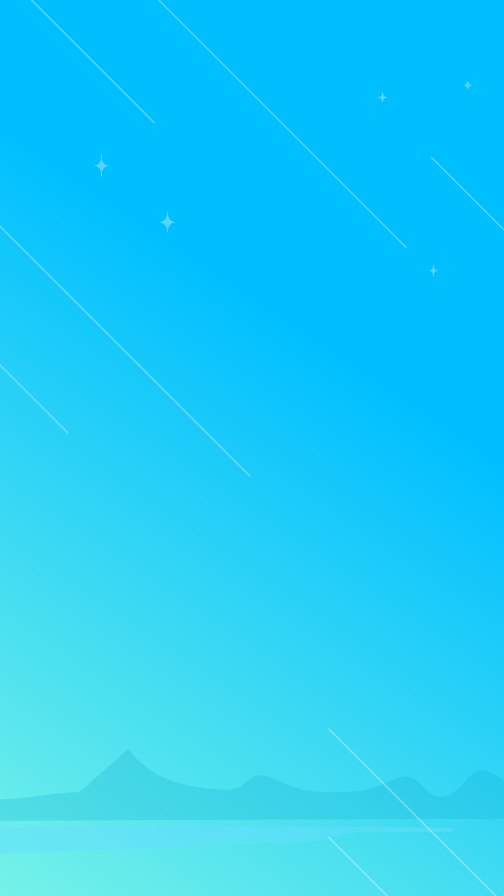
Give the GLSL for this background, as a Shadertoy shader.

```glsl
// Soft coverage of a signed distance, one pixel wide
float cover(float d, float px) {
    return clamp(0.5 - d / px, 0.0, 1.0);
}

// Rounded hill with separate left and right widths
float hill(float x, float centre, float leftW, float rightW) {
    float d = (x - centre) / (x < centre ? leftW : rightW);
    return exp(-d * d);
}

// Height of the mountain ridge above the shore
float ridge(float x) {
    float d = x - 110.0;
    float peak = d < 0.0 ? max(0.0, 1.0 + d / 42.0) : exp(-d / 28.0);
    return 18.0 + 6.0 * smoothstep(0.0, 70.0, x) + 37.0 * peak
        + 14.0 * hill(x, 222.0, 14.0, 27.0)
        + 14.0 * hill(x, 351.0, 27.0, 15.0)
        + 25.0 * hill(x, 412.0, 19.0, 30.0)
        - 6.0 * smoothstep(340.0, 385.0, x);
}

// Slanted falling line: start.xy and its horizontal extent
float streak(vec2 p, vec3 s, float px) {
    vec2 q = p - s.xy;
    float along = clamp((q.x - q.y) * 0.5, 0.0, s.z);
    return cover(length(q - along * vec2(1.0, -1.0)) - 0.65, px);
}

// Four-pointed star with concave sides
float sparkle(vec2 p, vec3 s, float px) {
    vec2 q = abs(p - s.xy) / vec2(0.78, 1.0);
    float reach = sqrt(q.x) + sqrt(q.y);
    return cover((reach * reach - s.z) * 0.5, px);
}

void mainImage(out vec4 fragColor, in vec2 fragCoord) {
    // The canvas is 768 units high
    float px = 768.0 / iResolution.y;
    vec2 p = fragCoord * px;

    // Diagonal sky gradient
    float t = dot(p - vec2(0.0, 658.0), vec2(-0.557, -0.83)) / 546.0;
    vec3 color = mix(vec3(0.0, 0.75, 1.0), vec3(0.46, 0.95, 0.91), clamp(t, 0.0, 1.0));

    // Mountains above the shore
    float shore = 64.5 + p.x * 0.004;
    float land = cover(p.y - 65.0 - ridge(p.x), px) * cover(shore - p.y, px);
    color = mix(color, vec3(0.05, 0.68, 0.82), 0.25 * land);

    // Pale reflection tapering to the right
    float top = 58.0 + 4.0 * sin(min(p.x / 120.0, 1.57)) * (1.0 - p.x / 432.0);
    float bottom = mix(36.0 + p.x * 0.04, 55.0, smoothstep(265.0, 310.0, p.x));
    float water = cover(p.y - top, px) * cover(bottom - p.y, px) * cover(p.x - 388.0, px);
    color = mix(color, vec3(0.40, 0.87, 0.99), 0.5 * water);

    // Falling streaks
    vec3 streaks[7] = vec3[7](
        vec3(27, 768, 105), vec3(136, 768, 212), vec3(370, 633, 70),
        vec3(0, 574, 214), vec3(0, 455, 58), vec3(282, 143, 150), vec3(282, 50, 55));
    float lines = 0.0;
    for (int i = 0; i < 7; i++) lines = max(lines, streak(p, streaks[i], px));
    color = mix(color, vec3(1.0), 0.33 * lines);

    // Twinkling stars
    vec3 stars[5] = vec3[5](
        vec3(87, 626, 9.5), vec3(143.5, 577.5, 10.5), vec3(328, 684.5, 6),
        vec3(401, 695, 6), vec3(371.5, 536, 6));
    float glints = 0.0;
    for (int i = 0; i < 5; i++) glints = max(glints, sparkle(p, stars[i], px));
    color = mix(color, vec3(1.0), 0.32 * glints);

    fragColor = vec4(color, 1.0);
}
```
